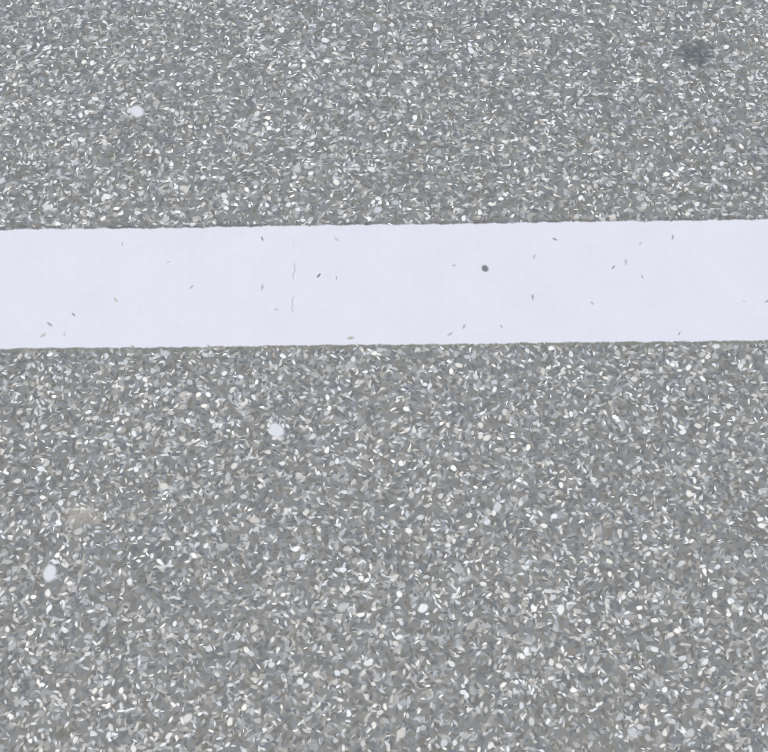
Reproduce this texture procedurally as a WebGL 2 fragment shader.

```glsl
#version 300 es
precision highp float;
uniform vec2 u_resolution;
out vec4 outColor;

const vec3 ASPHALT = vec3(0.550, 0.560, 0.562);
const vec3 PAINT = vec3(0.890, 0.900, 0.950);
const vec3 SHADOW = vec3(0.45, 0.45, 0.46);
const vec3 FRINGE = vec3(0.54, 0.54, 0.51);
const vec3 PEBBLE = vec3(0.87, 0.89, 0.92);
const vec3 SAND = vec3(0.76, 0.74, 0.71);
const vec3 STAIN = vec3(0.35, 0.38, 0.40);
const vec2 TOP_EDGE = vec2(0.694, 0.0145);    // height at left, rise
const vec2 BOTTOM_EDGE = vec2(0.536, 0.0115);
const float FORESHORTEN = 0.22;
const float EDGE_WEAR = 0.0020;
const float MOTTLE = 0.012;

vec2 hash2(vec2 p) {
  vec3 q = fract(p.xyx * vec3(0.1031, 0.1030, 0.0973));
  q += dot(q, q.yzx + 33.33);
  return fract((q.xx + q.yz) * q.zy);
}

mat2 rotation(float a) {
  float c = cos(a), s = sin(a);
  return mat2(c, -s, s, c);
}

float layeredSines(vec2 p) {
  float sum = 0.0, weight = 0.5;
  for (int i = 0; i < 4; i++) {
    sum += weight * sin(p.x + 1.7 * sin(p.y)) * cos(p.y + 1.3 * sin(p.x * 0.8));
    p = rotation(0.9) * p * 1.9 + 2.3;
    weight *= 0.55;
  }
  return sum;
}

// One layer of randomly turned oval stones with soft rims
void addGrains(inout vec3 color, vec2 p, float scale, float cover, vec2 axes, vec2 tones, float skew) {
  vec2 q = p * scale, cell = floor(q);
  float soft = clamp(0.7 * scale / (u_resolution.y * axes.y), 0.38, 0.65);
  for (int j = -1; j <= 1; j++) {
    for (int i = -1; i <= 1; i++) {
      vec2 id = cell + vec2(i, j);
      vec2 place = hash2(id + scale);
      vec2 look = hash2(id + scale * 1.7 + 41.0);
      vec2 kind = hash2(id + scale * 2.3 + 97.0);
      vec2 offset = rotation(6.283 * look.x) * (q - id - 0.15 - 0.7 * place);
      float size = 0.7 + 0.6 * kind.y;
      float d = length(offset / (axes * size));
      float mask = (1.0 - smoothstep(1.0 - soft, 1.0 + soft, d)) * step(kind.x, cover);
      float tone = mix(tones.x, tones.y, pow(look.y, skew));
      vec3 tint = vec3(-0.006, 0.001, 0.008) + vec3(0.04, 0.006, -0.042) * (place.x - 0.5);
      color = mix(color, vec3(tone) + tint, mask);
    }
  }
}

float blob(vec2 p, vec2 center, vec2 radii, float soft) {
  vec2 d = (p - center) / radii;
  float rim = 0.10 * sin(2.0 * atan(d.y, d.x) + center.x * 40.0);
  return 1.0 - smoothstep(1.0 - soft, 1.0 + soft, length(d) + rim);
}

vec3 asphalt(vec2 p) {
  vec2 ground = vec2(p.x - 0.5, p.y) / (1.0 - FORESHORTEN * p.y) + 2.0;
  vec2 bent = ground + 0.0018 * vec2(layeredSines(ground * 120.0), layeredSines(ground.yx * 130.0));
  vec3 color = ASPHALT;
  addGrains(color, bent, 81.0, 0.90, vec2(0.50, 0.30), vec2(0.50, 0.74), 1.5);
  addGrains(color, bent, 117.0, 0.75, vec2(0.52, 0.25), vec2(0.48, 0.84), 1.8);
  addGrains(color, bent, 151.0, 0.60, vec2(0.54, 0.25), vec2(0.48, 0.99), 2.0);
  addGrains(color, bent, 103.0, 0.10, vec2(0.42, 0.29), vec2(0.72, 1.00), 1.0);
  addGrains(color, bent, 53.0, 0.022, vec2(0.31, 0.22), vec2(0.76, 0.96), 1.0);
  color += MOTTLE * layeredSines(p * 23.0) + vec3(-0.006, 0.0, 0.006) * (p.y - 0.4);
  // Larger stones, sandy patch and oily stain
  color = mix(color, PEBBLE, blob(bent - 2.0, vec2(-0.146, 0.4725), vec2(0.011, 0.011), 0.3));
  color = mix(color, PEBBLE, blob(p, vec2(0.066, 0.238), vec2(0.009, 0.011), 0.3));
  color = mix(color, PEBBLE, blob(p, vec2(0.182, 0.852), vec2(0.010, 0.007), 0.3));
  color = mix(color, SAND, 0.5 * blob(p, vec2(0.109, 0.314), vec2(0.019, 0.016), 0.6));
  vec2 ragged = p + 0.006 * vec2(layeredSines(p * 130.0), layeredSines(p * 150.0 + 5.0));
  return mix(color, STAIN, 0.65 * blob(ragged, vec2(0.927, 0.927), vec2(0.019, 0.015), 0.6));
}

vec3 paint(vec2 p) {
  vec3 color = PAINT + 0.008 * layeredSines(p * 32.0) + 0.009 * layeredSines(p * 210.0);
  // Sparse chips and a broken hairline crack
  addGrains(color, p + 3.0, 29.0, 0.03, vec2(0.12, 0.05), vec2(0.50, 0.76), 1.0);
  addGrains(color, p + 5.0, 64.0, 0.03, vec2(0.20, 0.09), vec2(0.66, 0.82), 1.0);
  color = mix(color, STAIN, 0.75 * blob(p, vec2(0.645, 0.643), vec2(0.0045, 0.004), 0.5));
  float crack = abs(p.x - 0.391 - 0.005 * layeredSines(vec2(p.y * 90.0, 1.0)));
  float span = smoothstep(0.56, 0.60, p.y) * (1.0 - smoothstep(0.66, 0.69, p.y));
  span *= smoothstep(-0.3, 0.4, sin(p.y * 140.0));
  return color - 0.08 * span * (1.0 - smoothstep(0.0004, 0.002, crack));
}

void main() {
  vec2 uv = gl_FragCoord.xy / u_resolution;
  vec2 p = gl_FragCoord.xy / u_resolution.y;
  float soft = max(0.0016, 0.8 / u_resolution.y);
  float wear = EDGE_WEAR * layeredSines(vec2(p.x * 95.0, 2.0));
  float above = p.y - (TOP_EDGE.x + TOP_EDGE.y * uv.x + wear);
  float below = BOTTOM_EDGE.x + BOTTOM_EDGE.y * uv.x + wear * 0.9 - p.y;

  vec3 color = asphalt(p);
  // Thin broken seams beside the painted band
  float patchy = layeredSines(vec2(p.x * 42.0, 7.0));
  float seam = smoothstep(-0.001, 0.001, above) * (1.0 - smoothstep(0.001, 0.006, above));
  color = mix(color, SHADOW, seam * clamp(0.45 + 0.8 * patchy, 0.0, 0.85));
  float fringe = smoothstep(-0.001, 0.001, below) * (1.0 - smoothstep(0.001, 0.007, below));
  color = mix(color, FRINGE, fringe * clamp(0.55 - 0.6 * patchy, 0.1, 0.8));

  float band = 1.0 - smoothstep(-soft, soft, max(above, below));
  color = mix(color, paint(p), band);
  outColor = vec4(clamp(color, 0.0, 1.0), 1.0);
}
```
